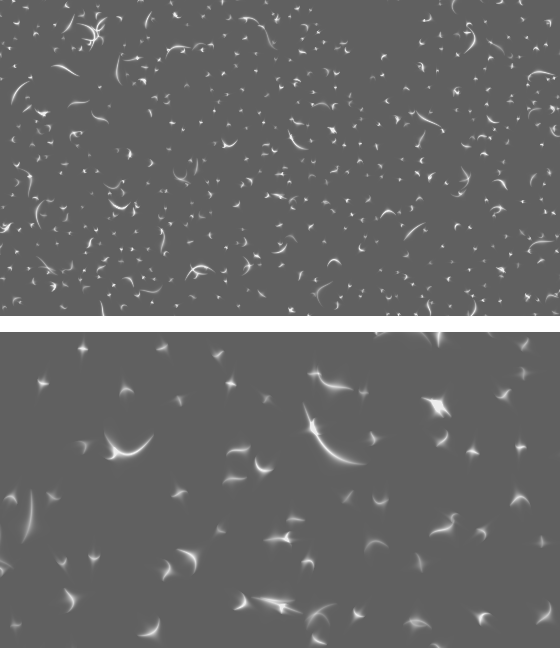
Top, the full canvas; bottom, a detail of the centre.
Write a Shadertoy shader that draws this texture.

```glsl
// Sparse bright curled fibres and tiny flecks scattered over flat grey.
#define BASE_GREY 0.378
#define GLOW 0.62
#define CURL_GRID 10.0
#define CURL_DENSITY 0.62
#define FLECK_GRID 18.0
#define FLECK_DENSITY 0.70
#define CURL_WIDTH 0.0024
#define FLECK_WIDTH 0.0023
#define BRANCH_CHANCE 0.28

vec4 hash4(vec2 cell, float seed) {
    vec4 v = fract(vec4(cell.xyx, seed) * vec4(0.1031, 0.1030, 0.0973, 0.1099));
    v += dot(v, v.wzxy + 33.33);
    return fract((v.xxyz + v.yzzw) * v.zywx);
}

// Slow layered sines make crowded and empty regions
float crowding(vec2 p) {
    return 0.16 * (sin(p.x * 7.1 + 2.0 * sin(p.y * 4.3)) + sin(p.y * 8.7 - 3.1 * p.x + 1.4));
}

// One bent stroke with tapered ends, a swollen spot and a soft halo
float stroke(vec2 q, float halfLength, float width, vec4 shape, float pixel) {
    float angle = 6.2832 * shape.x;
    float c = cos(angle), s = sin(angle);
    q = mat2(c, -s, s, c) * q;
    float t = q.x / halfLength;
    float taper = max(0.0, 1.0 - t * t);
    float bend = 1.7 * (shape.y - 0.5);
    float twist = 1.1 * (shape.z - 0.5);
    float curve = bend * (t * t - 0.4) + twist * t * (t * t - 0.6);
    float slope = 2.0 * bend * t + twist * (3.0 * t * t - 0.6);
    float d = abs(q.y - halfLength * curve) * inversesqrt(1.0 + slope * slope);
    float soft = 0.35 * pixel;
    d = sqrt(d * d + soft * soft) - soft;
    float spot = t - 1.2 * (shape.w - 0.5);
    float swell = 0.75 + 0.8 * exp(-9.0 * spot * spot);
    return pow(taper, 0.8) * exp(-d / (width * swell * (0.45 + 0.55 * taper)));
}

// Strokes strewn one per cell; shortest and longest are half lengths
float scatter(vec2 p, float grid, float density, vec2 lengths, float width,
              float branchChance, float seed, float pixel) {
    vec2 home = floor(p * grid);
    float light = 0.0;
    for (int j = -1; j <= 1; j++) {
        for (int i = -1; i <= 1; i++) {
            vec2 cell = home + vec2(i, j);
            vec4 place = hash4(cell, seed);
            vec2 center = (cell + 0.08 + 0.84 * place.xy) / grid;
            if (place.z > density + crowding(center)) continue;
            vec4 shape = hash4(cell, seed + 17.0);
            vec4 kind = hash4(cell, seed + 41.0);
            float size = mix(lengths.x, lengths.y, kind.x * kind.x);
            float gain = mix(0.35, 1.1, kind.y);
            vec2 q = p - center;
            light += gain * stroke(q, size, width, shape, pixel);
            // Some strokes carry a shorter limb across them
            if (kind.z < branchChance) {
                vec4 limb = hash4(cell, seed + 73.0);
                vec2 shift = size * 0.4 * (limb.zw - 0.5);
                light += 0.8 * gain * stroke(q - shift, size * 0.65, width, limb, pixel);
            }
        }
    }
    return light;
}

void mainImage(out vec4 fragColor, in vec2 fragCoord) {
    float pixel = 1.0 / iResolution.y;
    vec2 p = fragCoord * pixel;

    // Long curls, then short flecks
    float light = scatter(p, CURL_GRID, CURL_DENSITY, vec2(0.015, 0.052),
                          CURL_WIDTH, BRANCH_CHANCE, 3.0, pixel);
    light += scatter(p + 5.37, FLECK_GRID, FLECK_DENSITY, vec2(0.006, 0.015),
                     FLECK_WIDTH, 0.0, 11.0, pixel);

    float grey = min(BASE_GREY + GLOW * light, 0.93);
    fragColor = vec4(vec3(grey), 1.0);
}
```
